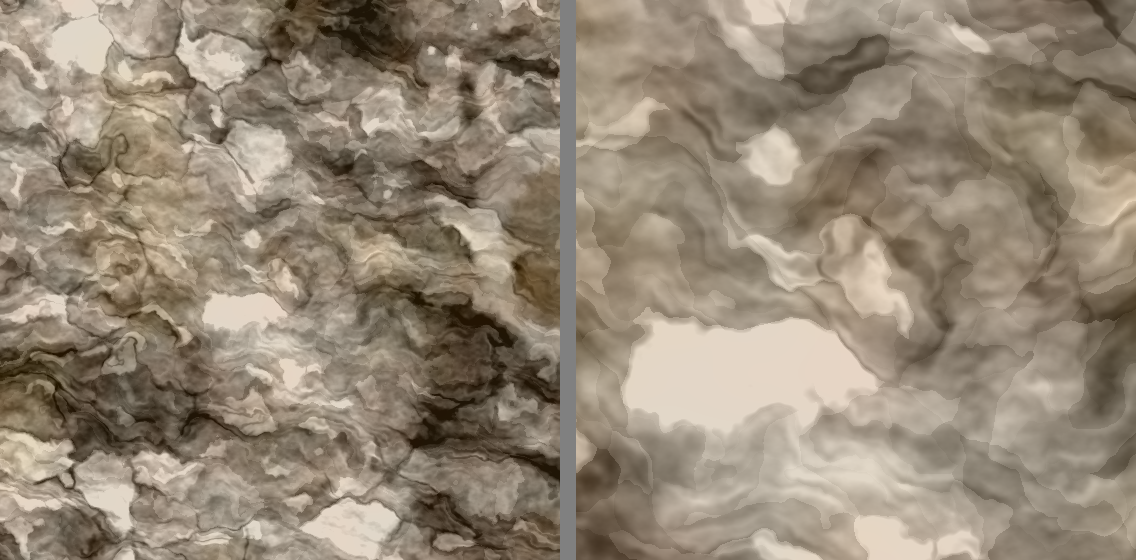
Left, the full canvas; right, a detail of the centre.
Reproduce this texture procedurally as a Shadertoy shader.

```glsl
// Weathered, layered rock face: warped noise strata, broken plates and pale chips,
// crossed by dark crevices and a smooth pale hollow on the right.
// Everything is summed into one tone, then coloured from umber to warm grey.

float hash(vec2 p) {
    vec3 q = fract(p.xyx * 0.1031);
    q += dot(q, q.yzx + 33.33);
    return fract((q.x + q.y) * q.z);
}

float noise(vec2 p) {
    vec2 cell = floor(p), f = fract(p);
    f = f * f * (3.0 - 2.0 * f);
    return mix(mix(hash(cell), hash(cell + vec2(1, 0)), f.x),
               mix(hash(cell + vec2(0, 1)), hash(cell + vec2(1, 1)), f.x), f.y);
}

float fbm(vec2 p) {
    float sum = 0.0, amp = 0.5;
    for (int i = 0; i < 5; i++) {
        sum += amp * noise(p);
        p = mat2(1.6, 1.2, -1.2, 1.6) * p + 17.3;
        amp *= 0.5;
    }
    return sum / 0.97;
}

// Stretched noise that keeps its layering direction in every octave
float strata(vec2 p) {
    float sum = 0.0, amp = 0.5;
    for (int i = 0; i < 4; i++) {
        sum += amp * noise(p * vec2(7.0, 15.0));
        p = p * 2.05 + 5.7;
        amp *= 0.6;
    }
    return sum / 1.09;
}

// Irregular plates: x = random value of the plate, y = distance to its border
vec2 plates(vec2 p) {
    vec2 cell = floor(p);
    float nearest = 9.0, second = 9.0, id = 0.0;
    for (int y = -1; y <= 1; y++)
    for (int x = -1; x <= 1; x++) {
        vec2 c = cell + vec2(x, y);
        float d = length(c + vec2(hash(c), hash(c + 57.0)) - p);
        if (d < nearest) {
            second = nearest;
            nearest = d;
            id = hash(c + 113.0);
        } else {
            second = min(second, d);
        }
    }
    return vec2(id, second - nearest);
}

// Soft-edged line around zero distance
float band(float d, float width) {
    return 1.0 - smoothstep(0.3 * width, width, abs(d));
}

void mainImage(out vec4 fragColor, in vec2 fragCoord) {
    vec2 uv = fragCoord / iResolution.xy;

    // Rough warp, then layers that sink gently to the right
    vec2 rough = vec2(fbm(uv * 13.0), fbm(uv * 13.0 + 40.0)) - 0.5;
    vec2 bend = vec2(noise(uv * 4.0 + 9.0), noise(uv * 4.0 + 31.0)) - 0.5;
    vec2 p = uv + 0.09 * rough + 0.07 * bend;
    p.y += 0.22 * p.x;

    // Large patches, layers and grain
    float layers = strata(p);
    float tone = 0.47 + 0.75 * (fbm(p * vec2(3.5, 5.5) + 3.0) - 0.5);
    tone += 0.55 * (layers - 0.5);
    tone += 0.75 * (layers - strata(p + vec2(-0.003, 0.006)));
    tone += 0.22 * (fbm(uv * vec2(42.0, 60.0)) - 0.5);
    tone += 0.07 * (noise(uv * vec2(130.0, 165.0)) - 0.5);

    // Broken plates in two sizes, a few of them pale
    vec2 big = plates(p * vec2(9.0, 12.0));
    vec2 small = plates((p + 0.03 * rough) * vec2(24.0, 38.0) + 7.0);
    tone += 0.13 * (big.x - 0.5) + 0.15 * (small.x - 0.5);
    tone += 0.19 * smoothstep(0.88, 0.94, big.x) * smoothstep(0.02, 0.14, big.y);
    tone += 0.15 * smoothstep(0.87, 0.93, small.x) * smoothstep(0.03, 0.25, small.y);

    // Broken shadow seams under the plates and along the layers
    float seams = smoothstep(0.48, 0.68, noise(p * 8.0 + 21.0));
    tone -= 0.17 * seams * (1.0 - smoothstep(0.0, 0.13, big.y));
    float crack = band(fbm(p * vec2(4.0, 9.0) + 60.0) - 0.5, 0.035);
    tone -= 0.16 * crack * smoothstep(0.4, 0.65, noise(p * 6.0 + 70.0));

    // Pale curved rim around a brown hollow
    vec2 w = uv + 0.07 * rough;
    float rim = length(w - vec2(1.07, 0.57)) - 0.2;
    float hollow = 1.0 - smoothstep(-0.05, -0.02, rim);
    tone = mix(tone, 0.42 + 0.35 * (tone - 0.45), 0.7 * hollow);
    tone = mix(tone, 0.66 + 0.4 * (tone - 0.45), 0.8 * band(rim, 0.045));

    // Steep crevice above, slanted crevice below
    float steep = band(w.x - 0.83 - 0.06 * bend.x, 0.035) * smoothstep(0.66, 0.76, uv.y);
    float slant = band(w.y - 0.26 + 0.34 * (w.x - 0.68), 0.035) * smoothstep(0.6, 0.75, uv.x);
    float gaps = smoothstep(0.25, 0.6, noise(uv * 11.0 + 80.0));
    tone -= 0.26 * gaps * max(steep, slant);

    // Umber to warm grey, with ochre stains
    tone = clamp(tone, 0.08, 0.84);
    float stain = smoothstep(0.45, 0.75, fbm(uv * 4.0 + 90.0)) + 0.6 * hollow;
    vec3 color = tone + vec3(0.05, 0.0, -0.06);
    color += stain * vec3(0.015, 0.0, -0.045);
    color += 0.03 * (noise(uv * 18.0 + 50.0) - 0.5) * vec3(1.0, -0.3, -0.6);
    fragColor = vec4(clamp(color, 0.0, 1.0), 1.0);
}
```
